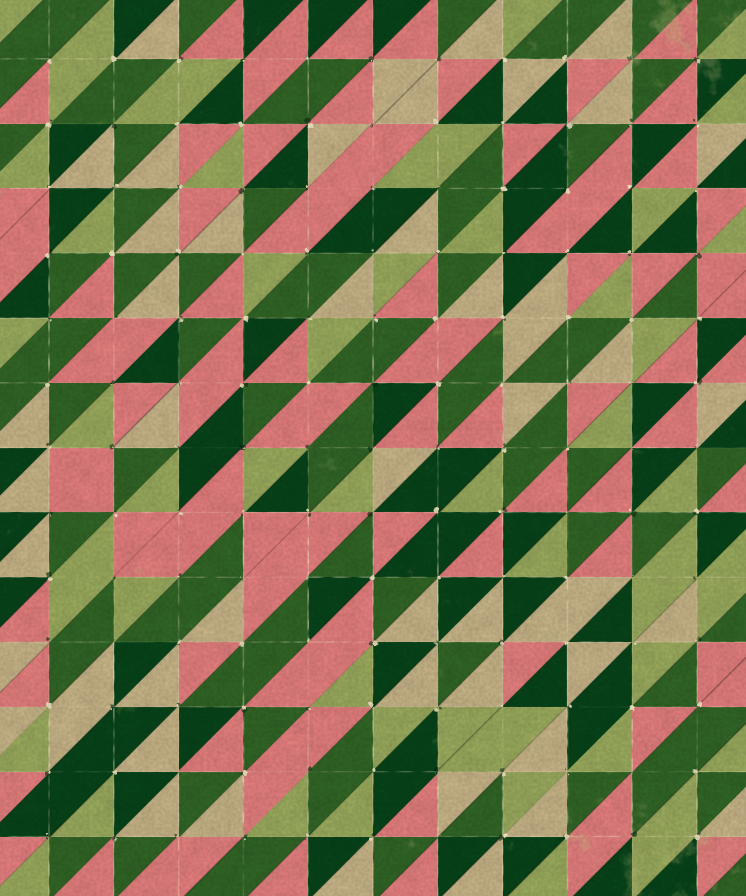
A Shadertoy shader for this pattern:

```glsl
// Draws a worn, printed patchwork of half-square triangles in greens, pink and tan.

const float PITCH = 0.07233;                 // cell size over canvas height
const vec2 LATTICE_START = vec2(0.0547, 0.0664);

const vec3 FOREST = vec3(0.025, 0.245, 0.09);
const vec3 LEAF   = vec3(0.175, 0.365, 0.135);
const vec3 OLIVE  = vec3(0.555, 0.615, 0.335);
const vec3 PINK   = vec3(0.825, 0.455, 0.455);
const vec3 TAN    = vec3(0.720, 0.650, 0.490);
const vec3 CREAM  = vec3(0.900, 0.860, 0.720);

// Integer hash: two random values in 0..1 per lattice point and seed
vec2 hash2(vec2 p, int seed) {
    uvec2 v = uvec2(ivec2(floor(p)) + ivec2(seed * 57, seed * 131) + 4096);
    v = v * 1664525u + 1013904223u;
    v.x += v.y * 1664525u;
    v.y += v.x * 1664525u;
    v ^= v >> 16u;
    v.x += v.y * 1664525u;
    v.y += v.x * 1664525u;
    v ^= v >> 16u;
    return vec2(v & 65535u) / 65535.0;
}

float gradientDot(vec2 corner, vec2 p) {
    float angle = 6.28319 * hash2(corner, 9).x;
    return dot(vec2(cos(angle), sin(angle)), p - corner);
}

// Gradient noise, roughly -0.7..0.7
float gradientNoise(vec2 p) {
    vec2 i = floor(p), f = p - i;
    vec2 u = f * f * f * (f * (f * 6.0 - 15.0) + 10.0);
    float low  = mix(gradientDot(i, p), gradientDot(i + vec2(1, 0), p), u.x);
    float high = mix(gradientDot(i + vec2(0, 1), p), gradientDot(i + vec2(1, 1), p), u.x);
    return mix(low, high, u.y);
}

float fractalNoise(vec2 p) {
    float sum = 0.0, gain = 0.6;
    for (int i = 0; i < 4; i++) {
        sum += gain * gradientNoise(p);
        p = p * 2.03 + 17.3;
        gain *= 0.55;
    }
    return sum;
}

// Coverage of a shape whose signed distance is negative inside
float coverage(float dist, float pixel) {
    return 1.0 - smoothstep(-0.7 * pixel, 0.7 * pixel, dist);
}

vec3 darkInk(float pick) { return pick < 0.57 ? LEAF : FOREST; }

vec3 lightInk(float pick) {
    return pick < 0.46 ? PINK : pick < 0.75 ? OLIVE : TAN;
}

// One cell split along its rising diagonal
vec3 triangleCell(vec2 cell, vec2 local, float pixel) {
    vec2 inkPick = hash2(cell, 1), layout_ = hash2(cell, 2), shift = hash2(cell, 3);
    vec3 light = lightInk(inkPick.x);
    vec3 other = layout_.x < 0.86 ? darkInk(inkPick.y) : lightInk(inkPick.y);
    bool darkAbove = layout_.y < 0.62;
    vec3 above = darkAbove ? other : light;
    vec3 below = darkAbove ? light : other;

    float diagonal = (local.x - local.y) * 0.7071 + (shift.x - 0.5) * 0.035;
    vec3 ink = mix(below, above, coverage(diagonal, pixel));
    float crease = coverage(abs(diagonal) - 0.012, pixel);
    return ink * (1.0 - 0.28 * crease * shift.y);
}

// Pale hairlines along cell borders, each with its own strength
float seamMask(vec2 grid, float pixel) {
    vec2 nearest = floor(grid + 0.5), cell = floor(grid);
    vec2 dist = abs(grid - nearest);
    float upright = hash2(vec2(nearest.x, cell.y), 4).x;
    float level = hash2(vec2(cell.x, nearest.y), 5).x;
    float broken = smoothstep(-0.4, 0.3, gradientNoise(grid * 5.0));
    return broken * max(coverage(dist.x - 0.012, pixel) * mix(0.15, 0.65, upright),
                        coverage(dist.y - 0.010, pixel) * mix(0.05, 0.45, level));
}

// Ragged chip near a lattice corner
float chipDistance(vec2 grid, int seed) {
    vec2 corner = floor(grid + 0.5);
    vec2 offset = (hash2(corner, seed) - 0.5) * 0.09;
    float radius = 0.045 * hash2(corner, seed + 1).x;
    return length(grid - corner - offset) - radius + 0.03 * gradientNoise(grid * 22.0);
}

void mainImage(out vec4 fragColor, in vec2 fragCoord) {
    vec2 p = fragCoord / iResolution.y;
    vec2 grid = (p - LATTICE_START) / PITCH;
    float pixel = 1.0 / (PITCH * iResolution.y);
    vec2 cell = floor(grid);
    vec3 color = triangleCell(cell, grid - cell, pixel);

    // Seams and corner chips
    color = mix(color, CREAM, seamMask(grid, pixel));
    color = mix(color, FOREST * 0.6, 0.6 * coverage(chipDistance(grid, 20), pixel));
    color = mix(color, CREAM, 0.9 * coverage(chipDistance(grid, 30), pixel));

    // Rubbed patches, strongest toward the right-hand corners
    float aspect = iResolution.x / iResolution.y;
    float cornerDist = min(length(p - vec2(aspect - 0.06, 0.98)), length(p - vec2(aspect - 0.10, 0.03)));
    float rubbed = fractalNoise(p * 26.0) + 0.35 * exp(-cornerDist * cornerDist * 90.0);
    color = mix(color, vec3(0.70, 0.70, 0.46), 0.32 * smoothstep(0.32, 0.65, rubbed));

    // Paper mottling and grain
    float mottle = fractalNoise(p * 45.0 + 8.0);
    float grain = gradientNoise(p * 260.0);
    color *= 1.0 + 0.08 * mottle + 0.09 * grain;
    fragColor = vec4(clamp(color, 0.0, 1.0), 1.0);
}
```
